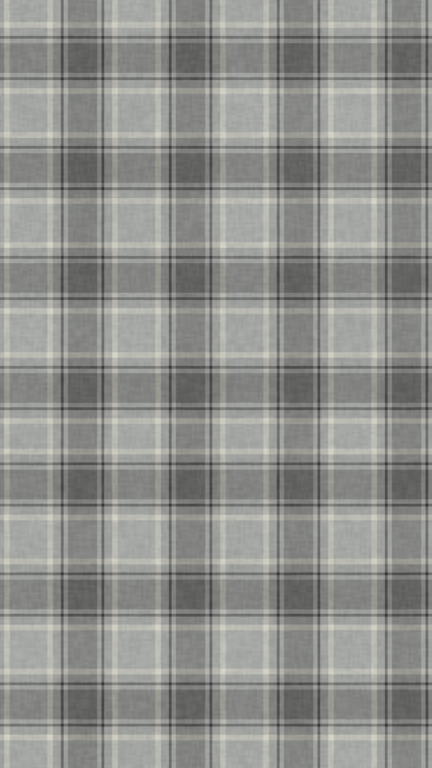
This pattern is drawn by a Shadertoy shader. Its source:

```glsl
#define REPEAT vec2(0.14063, 0.14323)   // sett size, in canvas heights
#define ORIGIN vec2(0.1075, 0.0827)     // centre of the first dark band
#define SEAM_Y 0.432                    // one row is cut short here
#define SEAM_CUT 0.0176
#define BAND_HALF 0.135
#define LINE_AT 0.188
#define LINE_HALF 0.0125
#define STRIPE_AT 0.300
#define STRIPE_HALF 0.026
#define WEAVE_COUNT 330.0
#define WEAVE_DEPTH 0.035
#define SHADE_DEPTH 0.022

// Integer hash, 0 to 1
float hash(ivec2 cell) {
    uvec2 q = uvec2(cell) * uvec2(1597334673u, 3812015801u);
    uint n = (q.x ^ q.y) * 1597334673u;
    n = (n ^ (n >> 15)) * 2246822519u;
    n ^= n >> 13;
    return float(n & 65535u) / 65535.0;
}

float valueNoise(vec2 p) {
    ivec2 i = ivec2(floor(p));
    vec2 f = fract(p);
    f = f * f * (3.0 - 2.0 * f);
    return mix(mix(hash(i), hash(i + ivec2(1, 0)), f.x),
               mix(hash(i + ivec2(0, 1)), hash(i + ivec2(1, 1)), f.x), f.y);
}

// Coverage of a stripe with smooth edges
float stripe(float d, float center, float halfWidth, float soft) {
    return smoothstep(-soft, soft, halfWidth - abs(d - center));
}

// Yarn colour along one axis, mirrored about the dark band
vec3 yarnColor(float position, float soft, float lineTone) {
    float d = abs(fract(position + 0.5) - 0.5);
    vec3 color = mix(vec3(0.605, 0.61, 0.60), vec3(0.645, 0.655, 0.645),
                     smoothstep(-soft, soft, d - STRIPE_AT));
    color = mix(color, vec3(0.385, 0.385, 0.38), stripe(d, 0.0, BAND_HALF, soft));
    color = mix(color, vec3(lineTone), stripe(d, LINE_AT, LINE_HALF, soft));
    return mix(color, vec3(0.81, 0.805, 0.755), stripe(d, STRIPE_AT, STRIPE_HALF, soft));
}

void mainImage(out vec4 fragColor, in vec2 fragCoord) {
    vec2 p = fragCoord / iResolution.y;
    vec2 sett = p - ORIGIN;
    sett.y += SEAM_CUT * step(SEAM_Y, p.y);
    sett /= REPEAT;
    vec2 soft = max(0.7 / iResolution.y, 0.0011) / REPEAT;

    // Warp and weft blend evenly where they cross
    vec3 warp = yarnColor(sett.x, soft.x, 0.20);
    vec3 weft = yarnColor(sett.y, soft.y, 0.25);
    vec3 color = 0.5 * (warp + weft);

    // Fine yarn grain: short streaks along both directions
    vec2 w = p * WEAVE_COUNT;
    float grain = valueNoise(w * vec2(1.0, 0.3)) + valueNoise(w * vec2(0.3, 1.0) + 71.0) - 1.0;
    color += WEAVE_DEPTH * grain;

    // Slow uneven shading of the cloth
    color += SHADE_DEPTH * (valueNoise(p * 7.0 + 13.0) - 0.5);

    fragColor = vec4(clamp(color, 0.0, 1.0), 1.0);
}
```
